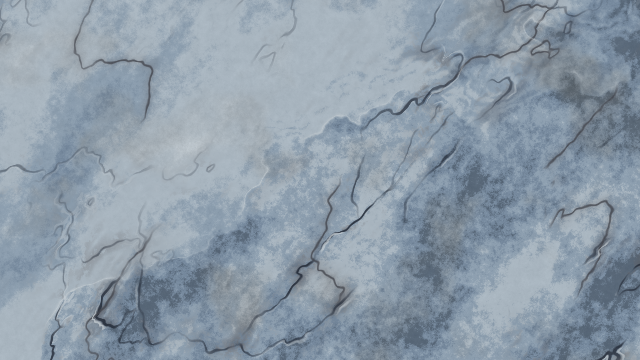
Give the GLSL for this texture, as a WebGL 1 fragment shader.

```glsl
precision highp float;
// Blue-grey polished marble: milky sheets, diagonal clouding, rusty stains and broken dark veins.
uniform vec2 u_resolution;

const vec3 PALE = vec3(0.66, 0.71, 0.75);
const vec3 MIST = vec3(0.55, 0.62, 0.685);
const vec3 BLUE = vec3(0.465, 0.54, 0.62);
const vec3 DEEP = vec3(0.35, 0.41, 0.475);
const vec3 STAIN = vec3(0.51, 0.54, 0.56);
const vec3 RUST = vec3(0.36, 0.35, 0.36);
const vec3 INK = vec3(0.16, 0.19, 0.24);
const vec3 CHALK = vec3(0.78, 0.81, 0.83);

float hash(vec2 p) {
  vec3 q = fract(p.xyx * 0.1031);
  q += dot(q, q.yzx + 33.33);
  return fract((q.x + q.y) * q.z);
}

float noise(vec2 p) {
  vec2 i = floor(p), f = fract(p);
  f = f * f * (3.0 - 2.0 * f);
  float low = mix(hash(i), hash(i + vec2(1.0, 0.0)), f.x);
  float high = mix(hash(i + vec2(0.0, 1.0)), hash(i + 1.0), f.x);
  return mix(low, high, f.y);
}

// Layered noise; gain sets the roughness.
float fbm(vec2 p, float gain) {
  float sum = 0.0, total = 0.0, weight = 1.0;
  for (int i = 0; i < 5; i++) {
    sum += weight * noise(p);
    total += weight;
    weight *= gain;
    p = mat2(1.6, 1.2, -1.2, 1.6) * p + 17.3;
  }
  return sum / total;
}

// Axes along and across the diagonal grain.
vec2 grainFrame(vec2 p) {
  return vec2(dot(p, vec2(0.66, 0.75)), dot(p, vec2(-0.75, 0.66)));
}

float veinField(vec2 p, float freq, float seed) {
  return fbm(grainFrame(p) * vec2(0.55, 1.25) * freq + seed, 0.44) - 0.5;
}

// Approximate signed distance to a wandering contour line.
float veinDistance(vec2 p, float freq, float seed) {
  const float STEP = 0.003;
  float here = veinField(p, freq, seed);
  vec2 slope = vec2(veinField(p + vec2(STEP, 0.0), freq, seed),
                    veinField(p + vec2(0.0, STEP), freq, seed)) - here;
  return here / max(length(slope) / STEP, 0.12 * freq);
}

float stroke(float dist, float width, float blur) {
  return 1.0 - smoothstep(width, width + blur, abs(dist));
}

// Patches where a feature shows.
float patchMask(vec2 p, float freq, float seed, float level) {
  return smoothstep(level, level + 0.2, fbm(p * freq + seed, 0.45));
}

vec3 stoneRamp(float tone) {
  vec3 color = mix(DEEP, BLUE, smoothstep(0.14, 0.34, tone));
  color = mix(color, MIST, smoothstep(0.32, 0.52, tone));
  return mix(color, PALE, smoothstep(0.54, 0.76, tone));
}

void main() {
  vec2 p = gl_FragCoord.xy / u_resolution.y;
  float blur = 1.5 / u_resolution.y;
  vec2 warp = vec2(fbm(p * 3.0 + 4.0, 0.5), fbm(p * 3.0 + 29.0, 0.5)) - 0.5;
  vec2 jag = vec2(noise(p * 55.0), noise(p * 55.0 + 31.0)) - 0.5;
  vec2 grain = grainFrame(p + 0.16 * warp);

  // Milky sheet over the upper left, with a ragged border.
  float side = dot(p - vec2(0.9, 0.55), vec2(-0.45, 0.75));
  side += 0.85 * (fbm(p * 2.4 + 0.3 * warp + 51.0, 0.46) - 0.5) + 0.012 * jag.x;
  float sheet = 0.6 * smoothstep(-0.15, 0.2, side) + 0.4 * smoothstep(-0.006, 0.008, side);

  // Clouding, diagonal streaks, blotches and crystal mottle.
  float cloud = fbm(grain * vec2(1.8, 4.2) + 8.0, 0.52) - 0.5;
  float streak = fbm(grain * vec2(5.0, 15.0) + 23.0, 0.6) - 0.5;
  float blotch = fbm(p * 10.0 + 2.0 * warp + 13.0, 0.6) - 0.5;
  float mottle = fbm(p * 46.0 + 71.0, 0.8) - 0.5;
  float tone = 0.56 + 1.45 * cloud + mix(-0.13, 0.16, sheet);
  tone += mix(0.55, 0.28, sheet) * blotch + mix(0.55, 0.30, sheet) * streak;
  tone += mix(0.62, 0.28, sheet) * mottle;

  // Agate bands and a shadow along the sheet border.
  float bandZone = exp(-abs(side - 0.06) * 16.0) * patchMask(p, 2.5, 37.0, 0.4);
  tone += 0.10 * bandZone * sin(side * 190.0 + 6.0 * blotch);
  tone -= 0.22 * exp(-abs(side + 0.02) * 40.0) * patchMask(p, 3.0, 63.0, 0.42);

  // Distances and visibility of the three vein families.
  vec2 bent = p + 0.035 * warp + 0.007 * jag;
  float mainVein = veinDistance(bent, 2.3, 5.0);
  float hairVein = veinDistance(bent, 3.4, 44.0);
  float sideVein = veinDistance(bent, 4.2, 67.0);
  float mainShow = patchMask(p, 3.2, 19.0, 0.43) * (1.0 - 0.5 * sheet);
  float hairShow = patchMask(p, 3.6, 83.0, 0.44);
  float sideShow = patchMask(p, 4.0, 58.0, 0.48) * (1.0 - 0.7 * sheet);
  float halo = exp(-abs(mainVein) * 26.0) * mainShow;
  halo = max(halo, 0.8 * exp(-abs(sideVein) * 40.0) * sideShow);
  tone -= halo * (0.30 + 0.9 * blotch + 0.6 * streak);
  vec3 color = stoneRamp(tone);

  // Warm grey stains gather in patches and around veins.
  float stain = patchMask(grain, 5.5, 91.0, 0.53) * (0.6 + 1.5 * blotch + streak);
  color = mix(color, STAIN + 0.35 * (tone - 0.5), clamp(0.7 * stain, 0.0, 0.7));
  float rust = halo * smoothstep(-0.02, 0.14, blotch + 0.5 * mottle);
  rust += 0.45 * exp(-abs(hairVein) * 80.0) * hairShow;
  color = mix(color, RUST, clamp(0.65 * rust, 0.0, 0.7));

  // Dark broken veins, brown hairlines and chalky cracks.
  float swell = noise(p * 17.0 + 3.0);
  float ink = stroke(mainVein, 0.004 * swell * swell * mainShow, blur) * mainShow;
  ink = max(ink, stroke(sideVein, 0.003 * swell * swell, blur) * sideShow);
  color = mix(color, INK, 0.9 * ink * smoothstep(0.08, 0.4, swell));
  float hair = stroke(hairVein, 0.0008 * swell, blur) * hairShow;
  color = mix(color, mix(INK, RUST, 0.5), 0.75 * hair);
  float crack = stroke(mainVein - 0.009 - 0.03 * blotch, 0.0012 * swell, blur) * mainShow;
  crack = max(crack, stroke(sideVein + 0.006 + 0.03 * blotch, 0.001, blur) * sideShow);
  crack *= smoothstep(0.45, 0.7, noise(p * 12.0 + 27.0));
  float rim = exp(-abs(side - 0.005) * 240.0) * patchMask(p, 5.0, 7.0, 0.46);
  color = mix(color, CHALK, clamp(0.75 * crack + 0.65 * rim, 0.0, 0.8));

  color += 0.07 * mottle;
  gl_FragColor = vec4(clamp(color, 0.0, 1.0), 1.0);
}
```
